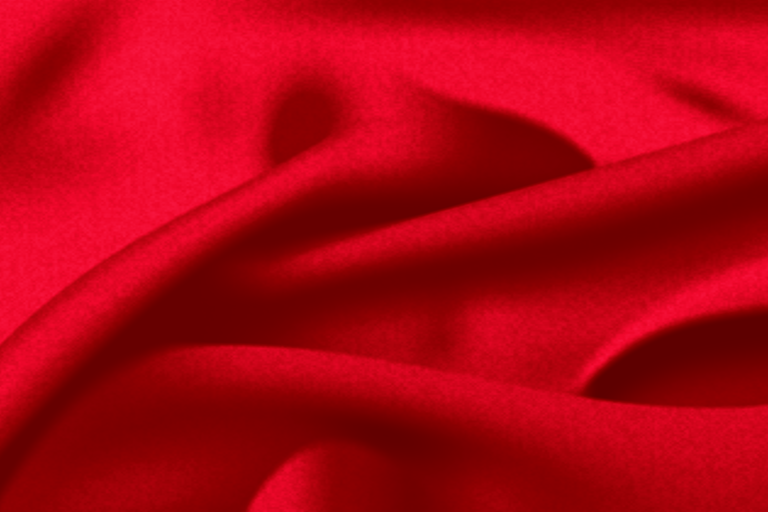
Write a WebGL 2 fragment shader that draws this texture.

```glsl
#version 300 es
precision highp float;
// Draped red satin: soft diagonal folds, shadowed hollows and a fine weave.
uniform vec2 u_resolution;
out vec4 fragColor;

float hash(vec2 p) {
  return fract(sin(dot(p, vec2(127.1, 311.7))) * 43758.5453);
}

float noise(vec2 p) {
  vec2 i = floor(p), f = fract(p);
  f = f * f * (3.0 - 2.0 * f);
  return mix(mix(hash(i), hash(i + vec2(1, 0)), f.x),
             mix(hash(i + vec2(0, 1)), hash(i + vec2(1, 1)), f.x), f.y);
}

// Cubic through four evenly spaced heights h between x0 and x1.
float crease(float x, float x0, float x1, vec4 h) {
  float s = clamp((x - x0) / (x1 - x0), 0.0, 1.0) * 3.0;
  float a = s - 1.0, b = s - 2.0, c = s - 3.0;
  return dot(h, vec4(-a * b * c / 6.0, s * b * c / 2.0, -s * a * c / 2.0, s * a * b / 6.0));
}

// Rotated Gaussian spot.
float spot(vec2 p, vec2 center, vec2 radius, float angle) {
  vec2 d = p - center;
  float c = cos(angle), s = sin(angle);
  d = vec2(c * d.x + s * d.y, c * d.y - s * d.x) / radius;
  return exp(-dot(d, d));
}

float cover(float depth, float softness) {
  return smoothstep(-softness, softness, depth);
}

float backdrop(vec2 p) {
  float t = 0.82 + 0.06 * spot(p, vec2(0.3, 0.8), vec2(0.2), 0.0);
  t -= 0.48 * spot(p, vec2(0.09, 0.86), vec2(0.19, 0.06), 0.85);
  t -= 0.22 * spot(p, vec2(0.06, 0.68), vec2(0.20, 0.08), 0.2);
  t -= 0.17 * spot(p, vec2(0.42, 0.79), vec2(0.06, 0.09), 0.0);
  t -= 0.42 * smoothstep(0.3, 0.8, p.x) * smoothstep(0.91, 1.0, p.y);
  return t - 0.14 * spot(p, vec2(1.2, 0.92), vec2(0.35, 0.035), -0.15);
}

// Broad hump with a hollow at each side of its crest.
float hump(vec2 p, float t) {
  float depth = crease(p.x, 0.566, 1.5, vec4(0.814, 0.896, 0.859, 0.736)) - p.y;
  t = mix(t, 0.82, cover(depth, 0.014) * smoothstep(0.53, 0.62, p.x));
  t -= 0.42 * spot(p, vec2(1.38, 0.80), vec2(0.11, 0.025), -0.42);
  float left = spot(p, vec2(0.61, 0.77), vec2(0.08, 0.09), 0.0);
  left += 0.8 * spot(p, vec2(0.56, 0.71), vec2(0.045, 0.08), -0.2);
  t = mix(t, 0.34, min(0.95, 1.1 * left));
  float hollow = crease(p.x, 0.781, 1.172, vec4(0.863, 0.799, 0.762, 0.672)) - p.y;
  float reach = smoothstep(0.70, 1.0, p.x + 0.5 * max(0.74 - p.y, 0.0));
  reach *= 1.0 - smoothstep(1.15, 1.18, p.x);
  return mix(t, mix(0.22, 0.32, smoothstep(0.0, 0.15, hollow)), cover(hollow, 0.018) * reach);
}

// Long diagonal roll from the lower left, casting shade beneath it.
float diagonalRoll(vec2 p, float t) {
  float top = crease(p.x, 0.0, 0.703, vec4(0.326, 0.512, 0.639, 0.770));
  float base = crease(p.x, 0.0, 0.82, vec4(0.121, 0.395, 0.580, 0.650));
  float v = (top - p.y) / max(top - base, 0.03);
  float tone = mix(0.56, 0.76, smoothstep(0.0, 0.28, v));
  tone = mix(tone, 0.38, smoothstep(0.42, 1.0, v));
  float reach = 1.0 - smoothstep(0.60, 0.82, p.x);
  t = mix(t, tone, cover(top - p.y, 0.006) * reach);
  return mix(t, 0.15, cover(base - p.y, mix(0.022, 0.06, smoothstep(0.5, 0.85, p.x))));
}

// Rising roll across the middle and the lit sheet under its shadow.
float middleRoll(vec2 p, float t) {
  float depth = crease(p.x, 0.527, 1.5, vec4(0.498, 0.586, 0.676, 0.771)) - p.y;
  float d = depth / mix(0.7, 1.0, smoothstep(0.6, 1.2, p.x));
  float tone = mix(0.58, 0.69, smoothstep(0.0, 0.025, d));
  tone = mix(tone, 0.19, smoothstep(0.035, 0.14, d));
  float sheet = mix(0.30, 0.68, smoothstep(0.35, 1.05, p.x));
  tone = mix(tone, sheet, smoothstep(0.15, 0.29, d));
  float softness = mix(0.03, 0.005, smoothstep(0.55, 0.85, p.x));
  t = mix(t, tone, cover(depth, softness) * smoothstep(0.38, 0.68, p.x));
  t -= 0.2 * spot(p, vec2(0.86, 0.34), vec2(0.05, 0.07), -0.4);
  t -= 0.15 * spot(p, vec2(1.08, 0.28), vec2(0.12, 0.05), 0.3);
  return t + 0.08 * spot(p, vec2(0.95, 0.385), vec2(0.05, 0.05), 0.0);
}

// Short roll at the right with a dark pocket below.
float rightRoll(vec2 p, float t) {
  float top = crease(p.x, 1.094, 1.5, vec4(0.229, 0.365, 0.443, 0.492)) - p.y;
  float pocket = crease(p.x, 1.133, 1.5, vec4(0.238, 0.336, 0.379, 0.398)) - p.y;
  float reach = smoothstep(1.09, 1.17, p.x);
  t -= 0.12 * spot(p, vec2(1.33, 0.47), vec2(0.2, 0.035), 0.35);
  float band = mix(0.82, 0.60, smoothstep(0.02, 0.10, top));
  t = mix(t, band, cover(top, 0.018) * reach);
  float shade = mix(0.10, 0.38, smoothstep(0.05, 0.17, pocket));
  return mix(t, shade, cover(pocket, 0.018) * reach);
}

// Front roll along the bottom with a small raised pleat.
float frontRoll(vec2 p, float t) {
  float edge = crease(p.x, 0.273, 1.5, vec4(0.3125, 0.307, 0.232, 0.209));
  float droop = max(0.36 - p.x, 0.0);
  float d = edge - 2.2 * droop * droop - p.y;
  float ridge = mix(0.32, 0.68, smoothstep(0.18, 0.52, p.x));
  float valley = mix(0.25, 0.50, smoothstep(0.85, 1.45, p.x));
  float width = mix(0.14, 0.24, smoothstep(0.8, 1.4, p.x));
  float tone = mix(ridge, valley, smoothstep(0.02, width, d));
  tone += 0.24 * spot(p, vec2(0.26, 0.04), vec2(0.24, 0.08), 0.25);
  tone -= 0.13 * spot(p, vec2(0.75, 0.15), vec2(0.16, 0.05), -0.3);
  tone += 0.18 * spot(p, vec2(0.96, 0.02), vec2(0.09, 0.07), -0.4);
  t = mix(t, tone, cover(d, mix(0.03, 0.006, smoothstep(0.2, 0.45, p.x))));
  float pleat = crease(p.x, 0.478, 0.86, vec4(0.0, 0.125, 0.117, 0.02)) - p.y;
  float glow = mix(0.74, 0.36, smoothstep(0.55, 0.67, p.x));
  glow = mix(glow, 0.2, smoothstep(0.67, 0.83, p.x));
  float reach = smoothstep(0.46, 0.50, p.x) * (1.0 - smoothstep(0.78, 0.88, p.x));
  return mix(t, glow, cover(pleat, 0.018) * reach);
}

vec3 satin(float t) {
  vec3 c = mix(vec3(0.30, 0.0, 0.0), vec3(0.44, 0.0, 0.0), clamp(t / 0.2, 0.0, 1.0));
  c = mix(c, vec3(0.57, 0.0, 0.01), clamp((t - 0.2) / 0.2, 0.0, 1.0));
  c = mix(c, vec3(0.75, 0.01, 0.07), clamp((t - 0.4) / 0.2, 0.0, 1.0));
  c = mix(c, vec3(0.94, 0.03, 0.17), clamp((t - 0.6) / 0.2, 0.0, 1.0));
  return mix(c, vec3(0.98, 0.10, 0.27), clamp((t - 0.8) / 0.14, 0.0, 1.0));
}

void main() {
  vec2 p = gl_FragCoord.xy / u_resolution.y;
  float t = hump(p, backdrop(p));
  t = middleRoll(p, diagonalRoll(p, t));
  t = frontRoll(p, rightRoll(p, t));
  float weave = noise(p * vec2(210.0, 260.0)) + noise(p * 120.0) - 1.0;
  t += 0.08 * weave * smoothstep(0.1, 0.7, t);
  fragColor = vec4(satin(clamp(t, 0.0, 1.0)), 1.0);
}
```
